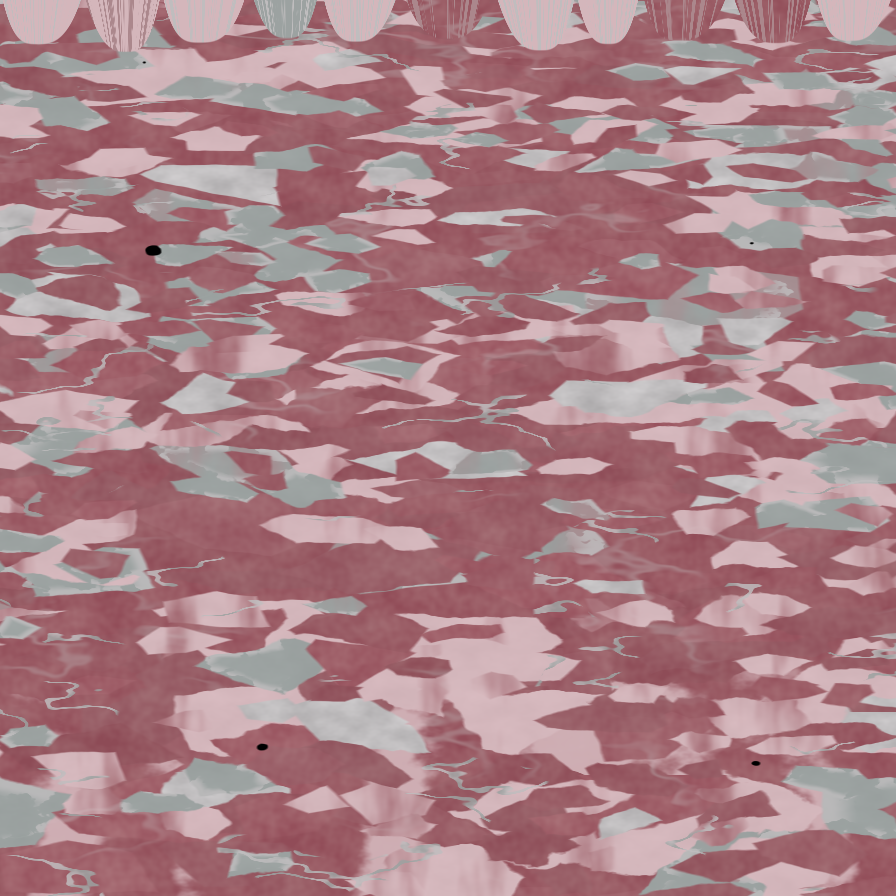
A Shadertoy shader for this texture:

```glsl
const vec3 ROSE_DARK  = vec3(0.57, 0.30, 0.345);
const vec3 ROSE_LIGHT = vec3(0.64, 0.42, 0.445);
const vec3 DUSTY      = vec3(0.67, 0.53, 0.55);
const vec3 PINK       = vec3(0.83, 0.715, 0.735);
const vec3 GREY       = vec3(0.61, 0.635, 0.63);
const vec3 PALE       = vec3(0.75, 0.74, 0.745);

const int   LAYERS       = 7;
const int   SIDES        = 6;
const float LARGEST      = 0.44;   // shard cell width, first layer
const float SMALLEST     = 0.085;  // shard cell width, last layer
const float FLATNESS     = 0.40;   // cell height over width
const float RAGGEDNESS   = 0.07;
const float ROSE_SHARE   = 0.50;
const float PINK_SHARE   = 0.27;
const float GREY_SHARE   = 0.18;
const float FRINGE_BASE  = 0.95;
const float FRINGE_COUNT = 11.0;
const float SPECK_CELLS  = 9.0;
const float SPECK_CHANCE = 0.09;

float hash(vec2 p) {
    vec3 q = fract(p.xyx * 0.1031);
    q += dot(q, q.yzx + 33.33);
    return fract((q.x + q.y) * q.z);
}

vec2 gradient(vec2 cell) {
    float a = 6.2832 * hash(cell);
    return vec2(cos(a), sin(a));
}

float noise(vec2 p) {
    vec2 i = floor(p), f = p - i;
    vec2 u = f * f * f * (f * (f * 6.0 - 15.0) + 10.0);
    vec2 e = vec2(1, 0);
    float low  = mix(dot(gradient(i), f), dot(gradient(i + e), f - e), u.x);
    float high = mix(dot(gradient(i + e.yx), f - e.yx), dot(gradient(i + 1.0), f - 1.0), u.x);
    return 1.4 * mix(low, high, u.y);
}

float fbm(vec2 p) {
    float sum = 0.0, amp = 0.55;
    for (int i = 0; i < 4; i++) {
        sum += amp * noise(p);
        p = mat2(1.6, 1.2, -1.2, 1.6) * p + 7.3;
        amp *= 0.5;
    }
    return sum;
}

// Convex polygon with randomly placed sides, negative inside
float shardDistance(vec2 q, vec2 seed) {
    float d = -1.0;
    for (int i = 0; i < SIDES; i++) {
        vec2 s = seed + float(i) * 3.7;
        float a = 6.2832 * (float(i) + 0.8 * hash(s)) / float(SIDES);
        d = max(d, dot(q, vec2(cos(a), sin(a))) - mix(0.22, 0.56, hash(s + 41.0)));
    }
    return d;
}

// Mottled rose with soft pale veins
vec3 roseStone(vec2 p, float mottle, float veins) {
    vec3 c = mix(ROSE_DARK, ROSE_LIGHT, clamp(0.46 + mottle, 0.0, 1.0));
    float patches = smoothstep(0.0, 0.4, noise(p * vec2(5, 9) + 3.0));
    return mix(c, DUSTY, 0.75 * patches * smoothstep(0.07, 0.0, abs(veins)));
}

vec3 shardColor(float kind, vec2 seed, float depth, vec3 rose, float streak, float detail) {
    float tone = hash(seed + 5.0);
    if (kind < ROSE_SHARE)
        return mix(rose, DUSTY, 0.18 * tone) * mix(0.96, 1.04, hash(seed + 8.0));
    if (kind < ROSE_SHARE + PINK_SHARE) {
        float stain = smoothstep(0.05, 0.65, streak + 0.5 * tone - 0.2);
        return mix(PINK + 0.03 * detail, rose, 0.8 * stain);
    }
    if (kind < ROSE_SHARE + PINK_SHARE + GREY_SHARE) {
        float rim = smoothstep(0.16, 0.04, depth) * smoothstep(0.02, 0.1, detail);
        vec3 c = mix(GREY, DUSTY, 0.7 * step(0.82, tone) * smoothstep(-0.3, 0.3, streak));
        return mix(c + 0.025 * detail, PALE, 0.8 * rim);
    }
    return PALE + 0.12 * detail;
}

void mainImage(out vec4 fragColor, in vec2 fragCoord) {
    vec2 p = fragCoord / iResolution.y;
    float px = 1.0 / iResolution.y;
    vec2 ground = vec2(p.x, p.y + 0.3 * p.y * p.y);   // flatter towards the top

    // Shared noise fields
    float mottle = 0.8 * fbm(p * vec2(20, 26)) + 0.25 * noise(p * 110.0);
    float veins  = fbm(ground * vec2(5, 11) + 19.0);
    float detail = fbm(p * vec2(22, 38) + 53.0);
    float streak = fbm(p * vec2(13, 4) + 31.0);
    vec2 warp = vec2(fbm(p * vec2(9, 17)), fbm(p * vec2(9, 22) + 71.0));
    warp += 0.4 * vec2(detail, fbm(p * vec2(30, 60) + 11.0));

    // Rose ground with pink runs low down
    vec3 rose = roseStone(p, mottle, veins);
    float runs = smoothstep(0.16, 0.4, noise(p * vec2(8, 2.5) + 5.0) + 0.25 * detail);
    vec3 col = mix(rose, PINK, 0.9 * runs * smoothstep(0.30, 0.22, p.y));

    // Overlapping shards, large to small
    for (int i = 0; i < LAYERS; i++) {
        float t = float(i) / float(LAYERS - 1);
        vec2 size = mix(LARGEST, SMALLEST, sqrt(t)) * vec2(1, FLATNESS);
        vec2 g = ground / size + 13.7 * float(i);
        float chance = mix(mix(0.75, 0.5, p.y), mix(0.22, 0.62, p.y), t);
        for (int k = 0; k < 9; k++) {
            vec2 id = floor(g) + vec2(k % 3, k / 3) - 1.0;
            vec2 seed = id + 57.0 * float(i);
            if (hash(seed + 2.0) > chance) continue;
            vec2 center = id + 0.25 + 0.5 * vec2(hash(seed + 11.0), hash(seed + 23.0));
            float rough = RAGGEDNESS * mix(0.15, 1.0, hash(seed + 31.0));
            vec2 q = g - center + rough * warp * vec2(0.5, 1.0) / (size.y * 3.0 + 0.1);
            q.y += q.x * (hash(seed + 37.0) - 0.5) * 0.7;
            float d = shardDistance(q, seed);
            float cover = smoothstep(px, -px, d * size.y);
            vec3 c = shardColor(hash(seed + 47.0), seed, -d, rose, streak, detail);
            col = mix(col, c, cover);
        }
    }

    // Thin torn slivers
    float tear = abs(fbm(ground * vec2(5, 15) + 83.0)) - 0.022;
    float gate = noise(ground * vec2(7, 12) + 43.0) - 0.24;
    float sliver = smoothstep(0.012, -0.004, tear) * smoothstep(0.0, 0.05, gate);
    col = mix(col, mix(GREY, PALE, smoothstep(-0.2, 0.2, detail)), 0.85 * sliver);

    // Fan-streaked scallops along the top
    float column = p.x * FRINGE_COUNT + 0.3 * noise(vec2(p.x * 6.0, 2.0));
    float fan = floor(column), across = fract(column) - 0.5;
    float hem = FRINGE_BASE + 0.02 * (hash(vec2(fan, 4)) - 0.5) + 0.5 * pow(abs(across), 3.0);
    float ray = across / (p.y - FRINGE_BASE + 0.12);
    float rays = noise(vec2(ray * 5.0, fan * 3.3)) + 0.5 * noise(vec2(ray * 14.0, fan * 5.1));
    float fanKind = hash(vec2(fan, 9));
    vec3 fanColor = fanKind < 0.35 ? rose : fanKind < 0.75 ? PINK : GREY;
    fanColor = mix(fanColor, fanKind < 0.5 ? DUSTY : PALE, smoothstep(0.05, 0.4, rays));
    col = mix(col, fanColor, smoothstep(-px, px, p.y - hem));

    // Rare black holes
    vec2 s = p * SPECK_CELLS;
    vec2 hole = floor(s);
    vec2 offset = fract(s) - 0.3 - 0.4 * vec2(hash(hole + 3.0), hash(hole + 6.0));
    float radius = mix(0.02, 0.07, pow(hash(hole + 15.0), 3.0));
    float edge = (length(offset * vec2(0.8, 1.3)) + 0.04 * detail - radius) / SPECK_CELLS;
    col *= 1.0 - step(hash(hole + 29.0), SPECK_CHANCE) * smoothstep(px, -px, edge);

    fragColor = vec4(clamp(col, 0.0, 1.0), 1.0);
}
```
